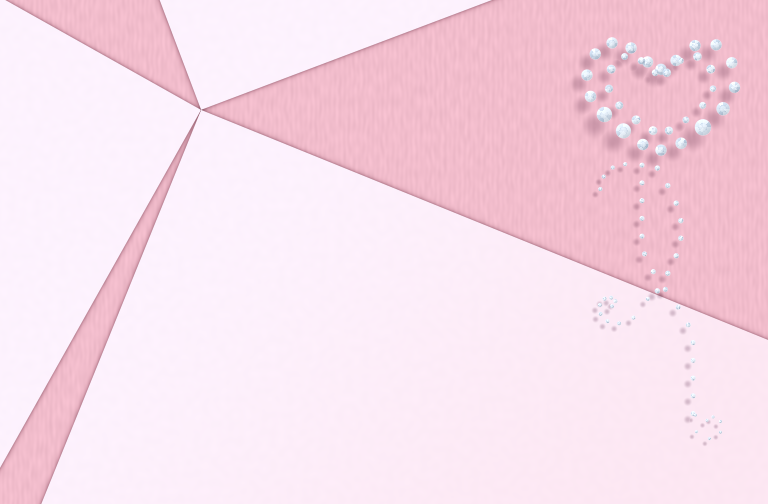
A WebGL 2 fragment shader for this background:

```glsl
#version 300 es
precision highp float;

uniform vec2 u_resolution;
out vec4 fragColor;

const float PI = 3.14159265;
const vec2 APEX = vec2(0.399, 0.782);             // where the sheet corners meet
const vec3 SHEET_ANGLES = vec3(0.361, 2.630, 4.327);
const vec3 PAPER_COOL = vec3(0.992, 0.95, 0.995);
const vec3 PAPER_WARM = vec3(0.99, 0.905, 0.95);
const vec3 FABRIC_LIGHT = vec3(0.975, 0.765, 0.825);
const vec3 FABRIC_DARK = vec3(0.915, 0.71, 0.77);
const vec3 SHADOW_TINT = vec3(0.62, 0.47, 0.53);
const vec3 GEM_LIGHT = vec3(0.94, 0.97, 1.0);
const vec3 GEM_DARK = vec3(0.66, 0.74, 0.83);
const vec2 WEAVE_SCALE = vec2(125.0, 42.0);
const float EDGE_SHADOW_WIDTH = 0.0035;
const vec2 HEART_CENTER = vec2(1.3115, 0.8245);
const float HEART_SIZE = 0.145;
const vec2 GEM_SHADOW_OFFSET = vec2(-0.11, -0.12);

struct Jewels { vec3 color; float cover; float shadow; };

float hash(vec2 p) {
    vec3 q = fract(vec3(p.xyx) * 0.1031);
    q += dot(q, q.yzx + 33.33);
    return fract((q.x + q.y) * q.z);
}

float cornerGradient(vec2 cell, vec2 offset) {
    float a = 2.0 * PI * hash(cell);
    return dot(vec2(cos(a), sin(a)), offset);
}

float gradientNoise(vec2 p) {
    vec2 i = floor(p), f = fract(p), u = f * f * (3.0 - 2.0 * f);
    vec2 e = vec2(1.0, 0.0);
    float low = mix(cornerGradient(i, f), cornerGradient(i + e, f - e), u.x);
    float high = mix(cornerGradient(i + e.yx, f - e.yx), cornerGradient(i + 1.0, f - 1.0), u.x);
    return mix(low, high, u.y);
}

// Signed distance to a right-angled sheet corner, negative inside
float sheetDistance(vec2 p, float angle) {
    vec2 side = vec2(cos(angle), sin(angle));
    return -min(dot(p, side), dot(p, vec2(-side.y, side.x)));
}

vec3 fabric(vec2 p) {
    float weave = gradientNoise(p * WEAVE_SCALE);
    float wobble = gradientNoise(p * 35.0);
    float ribs = sin(p.x * 2.0 * PI * 105.0 + 2.5 * wobble);
    return mix(FABRIC_DARK, FABRIC_LIGHT, clamp(0.54 + 0.6 * weave + 0.14 * ribs, 0.0, 1.0));
}

vec3 paper(vec2 p) {
    float warmth = smoothstep(-0.3, 1.45, p.x - p.y);
    return mix(PAPER_COOL, PAPER_WARM, warmth) + 0.008 * gradientNoise(p * 60.0);
}

// Faceted round stone with a soft shadow
void addGem(inout Jewels jewels, vec2 h, vec2 center, float radius, float pixel) {
    vec2 q = h - center;
    if (dot(q, q) > 0.25) return;
    float shade = 1.0 - smoothstep(0.2, 2.0, length(q - GEM_SHADOW_OFFSET * (0.4 + 8.0 * radius)) / radius);
    jewels.shadow = max(jewels.shadow, shade);
    float d = length(q) / radius;
    float sector = floor((atan(q.y, q.x) / PI + 1.0) * 4.0);
    float sparkle = hash(vec2(sector + 9.0 * step(0.55, d), floor(center.x * 97.0) + 200.0));
    vec3 stone = mix(GEM_DARK, GEM_LIGHT, 0.25 + 0.75 * sparkle);
    stone = mix(stone, GEM_LIGHT, 0.6 * (1.0 - smoothstep(0.3, 0.6, d)));
    stone += 0.12 * dot(q, vec2(-0.5, 0.8)) / radius;
    float cover = 1.0 - smoothstep(-0.7, 0.7, (d - 1.0) * radius / pixel);
    jewels.color = mix(jewels.color, stone, cover);
    jewels.cover = max(jewels.cover, cover);
}

vec2 heartPoint(float t) {
    return vec2(0.926 * sin(t) - 0.055 * sin(2.0 * t) - 0.087 * sin(3.0 * t),
        0.009 + 0.66 * cos(t) - 0.237 * cos(2.0 * t) - 0.107 * cos(3.0 * t) - 0.063 * cos(4.0 * t));
}

vec2 polar(float radius, float angle) { return radius * vec2(cos(angle), sin(angle)); }

Jewels heartJewels(vec2 h, float pixel) {
    Jewels jewels = Jewels(GEM_LIGHT, 0.0, 0.0);
    // Outer and inner heart outlines
    for (int i = -9; i <= 9; i++) {
        float t = float(i) * PI / (i > 0 ? 9.0 : 10.0);
        float swell = exp(-pow((abs(t) - 2.35) * 4.0, 2.0));
        addGem(jewels, h, heartPoint(t), 0.077 + 0.04 * swell, pixel);
    }
    for (int i = -8; i < 8; i++) {
        float t = (float(i) + 0.5) * PI / 8.0;
        addGem(jewels, h, 0.71 * heartPoint(t), 0.042 + 0.02 * hash(vec2(i + 20, 3)), pixel);
    }
    // Hanging strands, then the curls at their ends
    for (int i = 0; i < 15; i++) {
        float s = float(i) / 14.0, y = mix(-1.05, -4.45, s);
        addGem(jewels, h, vec2(-0.26 + 0.7 * smoothstep(2.07, 3.51, -y), y), 0.034, pixel);
        if (i < 8) {
            s = float(i) / 7.0;
            addGem(jewels, h, vec2(-0.05 + 0.33 * sin(PI * s), mix(-1.09, -2.77, s)), 0.036, pixel);
        }
    }
    for (int i = 0; i < 10; i++) {
        float s = float(i) / 9.0;
        float reach = 0.25 * sqrt(1.0 - s) + 0.25 * pow(1.0 - s, 8.0);
        addGem(jewels, h, vec2(-0.67, -2.98) + polar(reach, 0.2 - 6.2 * s), 0.028, pixel);
        if (i < 7) addGem(jewels, h, vec2(0.685, -4.6) + polar(mix(0.25, 0.08, s * 1.5), 2.6 + 9.0 * s), 0.022, pixel);
        if (i < 4) addGem(jewels, h, vec2(-0.49, -1.377) + polar(0.34, PI * (0.5 + 1.5 * s)), 0.028, pixel);
    }
    return jewels;
}

void main() {
    float pixel = 1.0 / u_resolution.y;
    vec2 p = gl_FragCoord.xy * pixel;
    vec3 color = fabric(p);

    // Sheets over the fabric, each with a narrow contact shadow
    float nearest = 1e3;
    for (int i = 0; i < 3; i++) {
        float d = sheetDistance(p - APEX, SHEET_ANGLES[i]);
        color *= mix(vec3(1.0), SHADOW_TINT, 0.7 * exp(-max(d, 0.0) / EDGE_SHADOW_WIDTH));
        nearest = min(nearest, d);
    }
    color = mix(paper(p), color, smoothstep(-0.7, 0.7, nearest / pixel));

    Jewels jewels = heartJewels((p - HEART_CENTER) / HEART_SIZE, pixel / HEART_SIZE);
    color *= mix(vec3(1.0), vec3(0.84, 0.80, 0.83), jewels.shadow);
    color = mix(color, jewels.color, jewels.cover);
    fragColor = vec4(clamp(color, 0.0, 1.0), 1.0);
}
```
